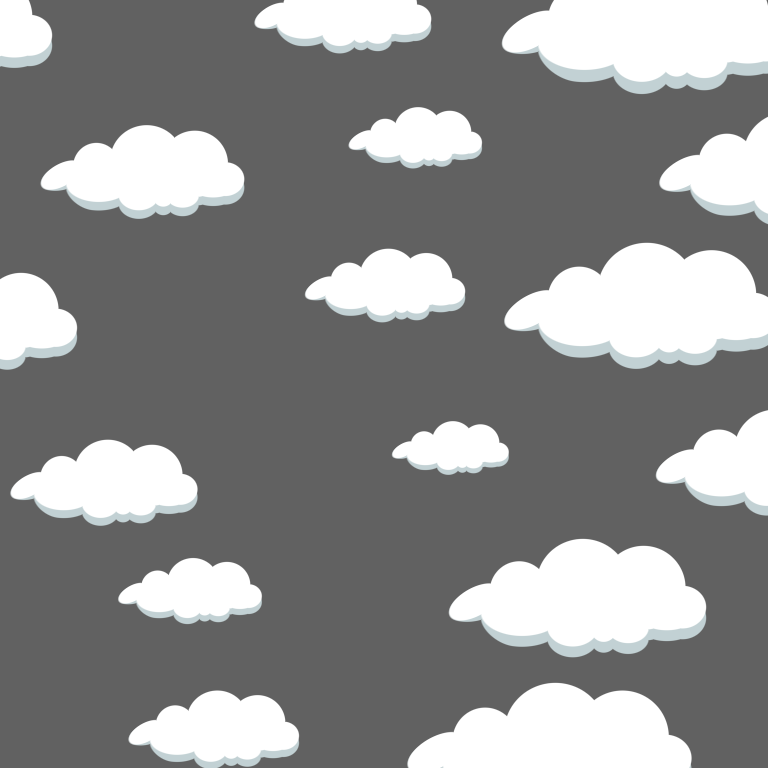
A WebGL 1 fragment shader for this pattern:

```glsl
precision highp float;
// Flat cartoon clouds of many sizes scattered over a dark grey sky.
// Each cloud is a union of ellipses in a jittered, staggered grid cell;
// the same outline, lowered a little, gives the pale blue underside.

uniform vec2 u_resolution;

float hash(vec2 p) {
  return fract(sin(dot(p, vec2(127.1, 311.7))) * 43758.5453);
}

// Approximate signed distance to an ellipse.
float puff(vec2 p, vec2 center, vec2 radius) {
  return (length((p - center) / radius) - 1.0) * min(radius.x, radius.y);
}

// Cloud of width 1, centred on the origin.
float cloud(vec2 p) {
  // Body and leaning left tip
  float d = puff(p, vec2(0.03, -0.04), vec2(0.38, 0.10));
  vec2 leaning = p - vec2(0.0, 0.4 * (p.x + 0.4));
  d = min(d, puff(leaning, vec2(-0.40, -0.02), vec2(0.10, 0.06)));
  // Upper puffs
  d = min(d, puff(p, vec2(-0.228, 0.02), vec2(0.115, 0.118)));
  d = min(d, puff(p, vec2(0.019, 0.05), vec2(0.18, 0.175)));
  d = min(d, puff(p, vec2(0.255, 0.035), vec2(0.163, 0.163)));
  d = min(d, puff(p, vec2(0.405, -0.04), vec2(0.093, 0.083)));
  // Scalloped underside
  d = min(d, puff(p, vec2(-0.217, -0.06), vec2(0.16, 0.092)));
  d = min(d, puff(p, vec2(-0.02, -0.115), vec2(0.10, 0.078)));
  d = min(d, puff(p, vec2(0.10, -0.125), vec2(0.05, 0.05)));
  d = min(d, puff(p, vec2(0.195, -0.12), vec2(0.08, 0.06)));
  return min(d, puff(p, vec2(0.345, -0.06), vec2(0.12, 0.07)));
}

float coverage(float d, float pixel) {
  return 1.0 - smoothstep(-0.7 * pixel, 0.7 * pixel, d);
}

void main() {
  vec2 uv = gl_FragCoord.xy / u_resolution.y;
  float pixel = 1.0 / u_resolution.y;

  // Staggered cells, each row shifted by its own amount
  vec2 cell = vec2(0.46, 0.187);
  vec2 grid = (uv + vec2(0.0, 0.06)) / cell;
  float row = floor(grid.y);
  grid.x += 0.5 * row + 0.4 * hash(vec2(row, 3.0));
  vec2 id = floor(grid);
  vec2 p = (fract(grid) - 0.5) * cell;

  // Golden ratio steps spread the sizes evenly; jitter stays in the cell
  float width = mix(0.15, 0.39, fract(0.618 * (2.0 * id.y + id.x) + 0.3));
  vec2 room = max(0.5 * cell - width * vec2(0.5, 0.235), 0.0);
  vec2 jitter = vec2(hash(id + 7.3), hash(id + 19.1)) * 2.0 - 1.0;
  p = (p - jitter * room) / width;

  // The underside thins out toward the left tip
  float drop = 0.042 * smoothstep(-0.5, -0.25, p.x);
  float shade = cloud(p + vec2(0.0, drop)) * width;
  float top = cloud(p) * width;

  vec3 color = vec3(0.38);
  color = mix(color, vec3(0.76, 0.82, 0.83), coverage(shade, pixel));
  color = mix(color, vec3(1.0), coverage(top, pixel));
  gl_FragColor = vec4(color, 1.0);
}
```
